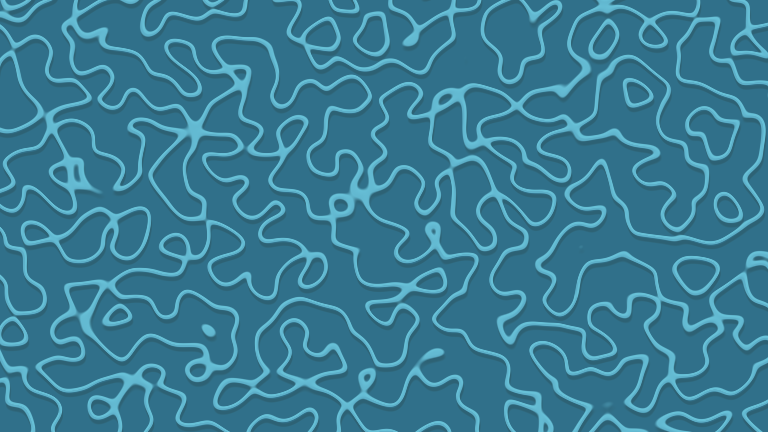
A Shadertoy shader for this texture:

```glsl
// Pale blue meandering ribbons over deep teal, each dropping a crisp shadow.
// Ribbons follow the zero lines of many layered sines with random headings;
// dividing by the slope evens their width but lets the junctions swell.

#define WAVES 30
#define WAVE_NUMBER 47.0
#define WAVE_SPREAD 0.62
#define HALF_WIDTH 0.0049
#define EVENNESS 0.66
#define SHADOW_OFFSET vec2(0.002, -0.0105)
#define SHADOW_BLUR 0.0008
#define BASE_COLOR vec3(0.19, 0.44, 0.54)
#define SHADOW_COLOR vec3(0.178, 0.385, 0.457)
#define RIBBON_COLOR vec3(0.405, 0.755, 0.845)
#define RIBBON_SHADE vec3(0.365, 0.69, 0.79)

float hash(float n) {
    return fract(sin(n * 127.1 + 3.7) * 4375.85);
}

// Gentle bend that breaks up the regularity of the waves
vec2 warp(vec2 p) {
    return p + 0.010 * sin(p.yx * vec2(21.0, 18.0) + vec2(1.3, 4.1))
             + 0.004 * sin(p.yx * vec2(53.0, 47.0) + p * 13.0);
}

// Field value in x, gradient relative to the wave number in yz
vec3 waveField(vec2 p) {
    vec2 q = warp(p);
    vec3 field = vec3(0.0);
    for (int i = 0; i < WAVES; i++) {
        float id = float(i);
        float angle = id * 2.39996 + hash(id + 50.0);
        float scale = 1.0 + WAVE_SPREAD * (2.0 * hash(id + 9.0) - 1.0);
        vec2 heading = scale * vec2(0.92 * cos(angle), 1.08 * sin(angle));
        float phase = WAVE_NUMBER * dot(q, heading) + 6.28318 * hash(id + 90.0);
        field += vec3(sin(phase), cos(phase) * heading);
    }
    return field * sqrt(2.0 / float(WAVES));
}

// Approximate distance to the ribbon edge, negative inside
float ribbonDistance(vec3 field) {
    float slope = sqrt(mix(1.0, dot(field.yz, field.yz), EVENNESS));
    return abs(field.x) / (WAVE_NUMBER * slope) - HALF_WIDTH;
}

float coverage(float dist, float softness) {
    return 1.0 - smoothstep(-softness, softness, dist);
}

void mainImage(out vec4 fragColor, in vec2 fragCoord) {
    vec2 p = fragCoord / iResolution.y;
    float pixel = 0.7 / iResolution.y;

    // Shadow cast below the ribbons
    float shadowDist = ribbonDistance(waveField(p - SHADOW_OFFSET));
    float shadow = coverage(shadowDist, SHADOW_BLUR + pixel);
    vec3 color = mix(BASE_COLOR, SHADOW_COLOR, shadow);

    // Ribbon body with a faint shade on its lower side
    vec3 field = waveField(p);
    float shade = smoothstep(-0.08, 0.06, field.x * field.z);
    vec3 ribbon = mix(RIBBON_SHADE, RIBBON_COLOR, shade);
    color = mix(color, ribbon, coverage(ribbonDistance(field), pixel));

    fragColor = vec4(color, 1.0);
}
```
